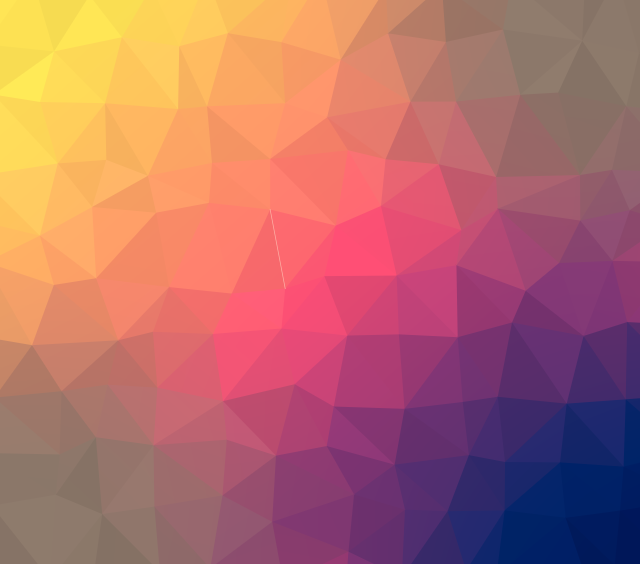
Write a WebGL 2 fragment shader that draws this background.

```glsl
#version 300 es
precision highp float;
// A low-poly sheet of flat triangles, running from yellow through pink to navy.
// A jittered grid is split into triangles along each cell's shorter diagonal;
// every facet is tinted by a smooth colour field taken near its centroid.

uniform vec2 u_resolution;
out vec4 fragColor;

const float CELLS = 9.71;                  // grid cells per canvas height
const vec2 GRID_OFFSET = vec2(0.81, 0.93);
const float JITTER = 0.29;

vec2 hash2(vec2 p) {
  vec3 q = fract(vec3(p.xyx) * vec3(0.1031, 0.1030, 0.0973));
  q += dot(q, q.yzx + 33.33);
  return fract((q.xx + q.yz) * q.zy);
}

float ramp(float from, float to, float x) {
  return clamp((x - from) / (to - from), 0.0, 1.0);
}

vec2 vertexAt(vec2 id) {
  return id + JITTER * (2.0 * hash2(id + 17.0) - 1.0);
}

// Colours along the diagonal, from the upper left to the lower right
vec3 diagonalColour(float t) {
  const vec3 yellow = vec3(1.0, 0.89, 0.33);
  const vec3 orange = vec3(1.0, 0.64, 0.40);
  const vec3 coral = vec3(1.0, 0.45, 0.43);
  const vec3 pink = vec3(1.0, 0.31, 0.46);
  const vec3 magenta = vec3(0.68, 0.24, 0.46);
  const vec3 plum = vec3(0.53, 0.21, 0.45);
  const vec3 indigo = vec3(0.27, 0.17, 0.43);
  const vec3 navy = vec3(0.0, 0.14, 0.41);
  const vec3 midnight = vec3(0.0, 0.09, 0.35);
  vec3 c = mix(yellow, orange, ramp(0.10, 0.28, t));
  c = mix(c, coral, ramp(0.28, 0.425, t));
  c = mix(c, pink, ramp(0.425, 0.50, t));
  c = mix(c, magenta, ramp(0.51, 0.625, t));
  c = mix(c, plum, ramp(0.625, 0.67, t));
  c = mix(c, indigo, ramp(0.67, 0.77, t));
  c = mix(c, navy, ramp(0.77, 0.87, t));
  return mix(c, midnight, ramp(0.87, 0.97, t));
}

// Diagonal ramp fading to taupe near the two remaining corners
vec3 colourField(vec2 uv) {
  const vec3 taupe = vec3(0.54, 0.465, 0.41);
  float along = 0.5 * (uv.x + 1.0 - uv.y);
  float across = abs(uv.x + uv.y - 1.0);
  float bend = 0.5 * across * across * smoothstep(0.65, 0.8, along);
  float corner = length(vec2(1.0 - across, 2.5 * (along - 0.5)));
  float fade = 1.0 - smoothstep(0.25, 0.88, corner);
  return mix(diagonalColour(along - bend), taupe, fade);
}

float edgeDistance(vec2 p, vec2 a, vec2 b) {
  vec2 e = normalize(b - a);
  vec2 q = p - a;
  return e.x * q.y - e.y * q.x;
}

float segmentDistance(vec2 p, vec2 a, vec2 b) {
  vec2 e = b - a;
  return length(p - a - e * clamp(dot(p - a, e) / dot(e, e), 0.0, 1.0));
}

// Facet colour weighted by its smooth coverage, which is kept in alpha
vec4 facet(vec2 p, vec2 a, vec2 b, vec2 c, float aspect, float pixel) {
  float inside = min(edgeDistance(p, a, b),
                     min(edgeDistance(p, b, c), edgeDistance(p, c, a)));
  float cover = clamp(inside / pixel + 0.5, 0.0, 1.0);
  vec2 centre = (a + b + c) / 3.0;
  vec2 spot = (mix(centre, p, 0.12) + GRID_OFFSET) / CELLS;
  vec3 colour = colourField(spot / vec2(aspect, 1.0));
  float shade = 1.0 + 0.09 * (hash2(centre * 37.0 + 400.0).x - 0.5);
  return vec4(min(colour * shade, 1.0), 1.0) * cover;
}

void main() {
  float aspect = u_resolution.x / u_resolution.y;
  float pixel = CELLS / u_resolution.y;
  vec2 p = gl_FragCoord.xy * pixel - GRID_OFFSET;

  // Gather both triangles of every nearby cell
  vec4 sum = vec4(0.0);
  for (int j = -1; j <= 1; j++) {
    for (int i = -1; i <= 1; i++) {
      vec2 id = floor(p) + vec2(i, j);
      vec2 a = vertexAt(id);
      vec2 b = vertexAt(id + vec2(1, 0));
      vec2 c = vertexAt(id + vec2(1, 1));
      vec2 d = vertexAt(id + vec2(0, 1));
      bool rising = distance(a, c) < distance(b, d);
      sum += facet(p, a, b, rising ? c : d, aspect, pixel);
      sum += facet(p, rising ? a : b, c, d, aspect, pixel);
    }
  }
  vec3 colour = sum.rgb / max(sum.a, 0.001);

  // Fine pale seam along one central edge
  float seam = segmentDistance(p, vertexAt(vec2(4, 4)), vertexAt(vec2(4, 5)));
  float line = 1.0 - smoothstep(0.0, 0.008 + 0.5 * pixel, seam);
  colour = mix(colour, vec3(1.0, 0.78, 0.72), 0.55 * line);
  fragColor = vec4(colour, 1.0);
}
```
